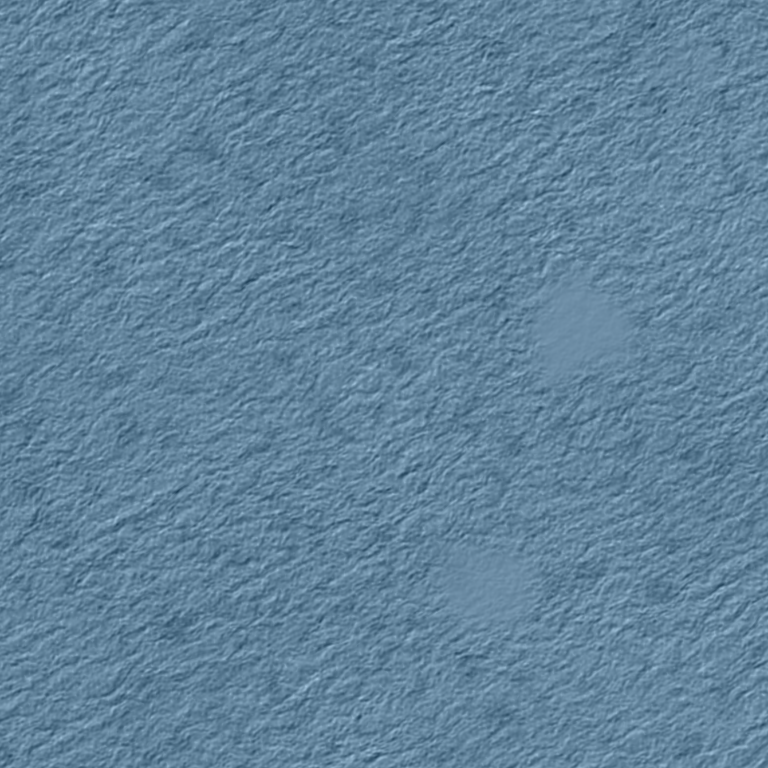
A three.js fragment shader for this texture:

```glsl
// Blue wrinkled leather-like relief with slanted creases and a few worn smooth patches.
#define BASE_COLOR vec3(0.377, 0.507, 0.600)
#define WORN_COLOR vec3(0.435, 0.560, 0.655)
#define SLANT 0.52
#define WRINKLE_FREQ vec2(14.0, 42.0)
#define PEBBLE_FREQ vec2(76.0, 108.0)
#define GRAIN_FREQ vec2(150.0, 185.0)
#define RELIEF 1.12
#define LIGHT_DIR vec2(-0.55, 0.835)
#define LIGHT_STEP 0.0014
#define CREASE_DARKNESS 0.075

varying vec2 vUv;

vec2 hashGradient(vec2 cell) {
  vec3 h = fract(vec3(cell.xyx) * vec3(0.1031, 0.1030, 0.0973));
  h += dot(h, h.yzx + 33.33);
  return fract((h.xx + h.yz) * h.zy) * 2.0 - 1.0;
}

// Gradient noise, roughly -0.7 to 0.7
float noise(vec2 p) {
  vec2 cell = floor(p);
  vec2 f = p - cell;
  vec2 u = f * f * f * (f * (f * 6.0 - 15.0) + 10.0);
  float a = dot(hashGradient(cell), f);
  float b = dot(hashGradient(cell + vec2(1.0, 0.0)), f - vec2(1.0, 0.0));
  float c = dot(hashGradient(cell + vec2(0.0, 1.0)), f - vec2(0.0, 1.0));
  float d = dot(hashGradient(cell + 1.0), f - 1.0);
  return mix(mix(a, b, u.x), mix(c, d, u.x), u.y);
}

// Turn to the crease direction, then bend the creases
vec2 creaseSpace(vec2 p) {
  float c = cos(SLANT), s = sin(SLANT);
  vec2 q = vec2(c * p.x + s * p.y, c * p.y - s * p.x) + 3.0;
  q.y += 0.014 * noise(q * 6.0) + 0.006 * noise(q * vec2(32.0, 36.0) + 7.0);
  return q;
}

// Puffy folds that meet in narrow valleys
float foldHeight(vec2 q) {
  float n = noise(q * WRINKLE_FREQ);
  return sqrt(n * n + 0.003);
}

float surfaceHeight(vec2 p) {
  vec2 q = creaseSpace(p);
  float pebble = noise(q * PEBBLE_FREQ + 11.0);
  float grain = noise(q * GRAIN_FREQ + 29.0);
  return 0.40 * foldHeight(q) + 0.21 * pebble + 0.14 * grain;
}

// Worn spots along a slanted row, with ragged outlines
float wornMask(vec2 p) {
  float mask = 0.0;
  vec2 ragged = p + 0.05 * vec2(noise(p * 13.0 + 5.0), noise(p * 13.0 + 41.0));
  ragged += 0.02 * noise(p * 45.0 + 17.0);
  for (int i = 0; i < 3; i++) {
    float k = float(i);
    float strength = sin(0.5 + 0.85 * k);
    vec2 offset = ragged - vec2(0.89 - 0.13 * k, 0.92 - 0.345 * k);
    float reach = length(offset * vec2(0.9, 1.1)) / (0.03 + 0.045 * strength);
    mask = max(mask, strength * (1.0 - smoothstep(0.4, 1.35, reach)));
  }
  return mask;
}

void main() {
  vec2 p = vUv;
  float worn = wornMask(p);

  // Relief lit from the upper left
  vec2 lightStep = LIGHT_DIR * LIGHT_STEP;
  float slope = surfaceHeight(p - lightStep) - surfaceHeight(p + lightStep);
  float depth = RELIEF * (1.0 + 0.4 * noise(p * 5.0 + 19.0));
  float tone = slope * depth;

  // Shadow in the valleys, broken along their length
  vec2 q = creaseSpace(p);
  float valley = 1.0 - smoothstep(0.05, 0.15, foldHeight(q));
  float broken = smoothstep(-0.2, 0.3, noise(q * vec2(26.0, 34.0) + 53.0));
  tone += CREASE_DARKNESS * (0.2 - valley * broken);

  // Fine speckle and broad uneven dye
  float speckle = noise(p * 195.0 + 71.0);
  tone += 0.07 * speckle + 0.04 * smoothstep(0.2, 0.6, speckle);
  float dye = 0.035 * noise(p * 3.5 + 2.0) + 0.012 * (p.x - 0.5);

  vec3 color = mix(BASE_COLOR + dye, WORN_COLOR, worn * 0.85);
  color += tone * (1.0 - 0.85 * worn);
  gl_FragColor = vec4(clamp(color, 0.0, 1.0), 1.0);
}
```
